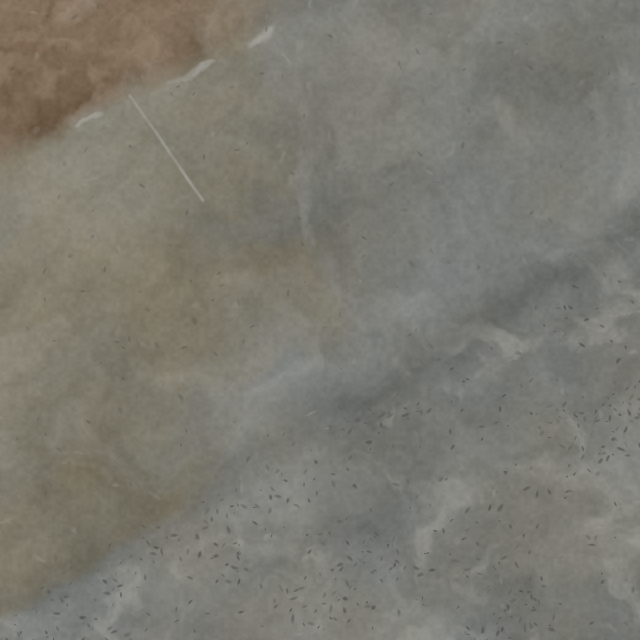
This texture is drawn by a Shadertoy shader. Its source:

```glsl
// Weathered grey-olive slate with a rusty chipped corner, a shaded diagonal fold, scratches and pits.
#define GREY vec3(0.468, 0.470, 0.450)
#define OLIVE vec3(0.488, 0.470, 0.412)
#define RUST vec3(0.475, 0.410, 0.345)
#define CHALK vec3(0.640, 0.635, 0.605)
#define PIT vec3(0.290, 0.290, 0.285)
#define CLOUD_CONTRAST 0.17
#define GRAIN_CONTRAST 0.050
#define FOLD_DEPTH 0.042
#define GRAIN_ANGLE 0.53
#define PIT_CELLS 85.0
#define FLECK_CELLS 48.0

float hash(vec2 p) {
    vec3 q = fract(p.xyx * vec3(0.1031, 0.1030, 0.0973));
    q += dot(q, q.yzx + 33.33);
    return fract((q.x + q.y) * q.z);
}

float noise(vec2 p) {
    vec2 cell = floor(p), f = fract(p);
    f = f * f * (3.0 - 2.0 * f);
    float low = mix(hash(cell), hash(cell + vec2(1, 0)), f.x);
    float high = mix(hash(cell + vec2(0, 1)), hash(cell + vec2(1, 1)), f.x);
    return mix(low, high, f.y);
}

mat2 rotation(float a) {
    return mat2(cos(a), -sin(a), sin(a), cos(a));
}

float fbm(vec2 p) {
    float sum = 0.0, weight = 0.5;
    for (int i = 0; i < 5; i++) {
        sum += weight * noise(p);
        p = rotation(0.6) * p * 2.03 + 17.3;
        weight *= 0.5;
    }
    return sum / 0.97;
}

float segmentDistance(vec2 p, vec2 a, vec2 b) {
    vec2 ab = b - a;
    return length(p - a - ab * clamp(dot(p - a, ab) / dot(ab, ab), 0.0, 1.0));
}

// Soft ellipses of random size and direction, one candidate per cell
float specks(vec2 p, float density, float seed) {
    float cover = 0.0;
    vec2 home = floor(p);
    for (int j = -1; j <= 1; j++)
    for (int i = -1; i <= 1; i++) {
        vec2 cell = home + vec2(i, j);
        vec2 id = cell + seed;
        vec2 center = cell + vec2(hash(id + 3.1), hash(id + 8.7));
        vec2 d = rotation(3.14 * hash(id + 5.3)) * (p - center);
        float size = mix(0.18, 0.48, hash(id + 12.9));
        float spot = 1.0 - smoothstep(0.25, 1.0, length(d * vec2(0.65, 1.4)) / size);
        float present = step(hash(id), density) * mix(0.35, 1.0, hash(id + 21.7));
        cover = max(cover, spot * present);
    }
    return cover;
}

void mainImage(out vec4 fragColor, in vec2 fragCoord) {
    vec2 uv = fragCoord / iResolution.xy;
    vec2 along = rotation(GRAIN_ANGLE) * uv;
    vec2 warp = vec2(fbm(uv * 9.0 + 4.0), fbm(uv * 9.0 + 31.0)) - 0.5;
    float clouds = fbm(along * vec2(4.0, 6.5) + warp * 0.8 + 9.0);
    float stains = fbm(along * vec2(3.2, 5.0) + warp + 52.0);
    float mottle = fbm(uv * 24.0 + warp * 3.0 + 70.0);

    // Signed heights above the fold and the chipped ridge
    float fold = uv.y - 0.04 - 0.60 * uv.x + 0.10 * warp.x;
    float ridge = uv.y - 0.755 - 0.44 * uv.x + 0.075 * warp.y + 0.02 * (mottle - 0.5);
    float lower = 1.0 - smoothstep(-0.07, 0.01, fold);

    // Olive stain above the fold and in the upper right corner
    float warmth = 0.85 * smoothstep(0.75, 0.1, uv.x) * (1.0 - lower)
                 + 0.55 * smoothstep(0.35, 0.0, length(uv - vec2(0.88, 1.0)));
    vec3 color = mix(GREY, OLIVE, smoothstep(0.25, 0.85, warmth + 1.5 * (stains - 0.5)));
    color += CLOUD_CONTRAST * (clouds - 0.5) + 0.07 * (mottle - 0.5);
    color += vec3(-0.4, 0.0, 0.5) * 0.07 * (fbm(uv * 7.0 + 90.0) - 0.5);
    color += 0.022 * lower;
    color -= FOLD_DEPTH * exp(-pow(fold / 0.042, 2.0)) * mix(0.5, 1.2, stains);

    // Rusty corner with rougher relief
    float corner = smoothstep(-0.012, 0.035, ridge) * smoothstep(0.52, 0.22, uv.x);
    vec3 rust = RUST + 0.30 * (fbm(along * vec2(13.0, 20.0) + warp * 4.0) - 0.5);
    rust += vec3(0.05, 0.0, -0.04) * (stains - 0.4);
    color = mix(color, rust, 0.88 * corner);
    color -= 0.045 * exp(-pow((ridge - 0.028) / 0.022, 2.0)) * smoothstep(0.5, 0.25, uv.x);

    // Broken pale lip, straight scratch and powdery patches
    float lip = 1.0 - smoothstep(0.001, 0.010, abs(ridge));
    lip *= smoothstep(0.46, 0.42, uv.x) * smoothstep(0.38, 0.68, noise(uv * 22.0 + 6.0));
    float line = segmentDistance(uv + 0.006 * warp, vec2(0.202, 0.850), vec2(0.316, 0.688));
    float scratch = (1.0 - smoothstep(0.0006, 0.0042, line)) * mix(0.35, 0.85, noise(uv * 40.0));
    float powder = smoothstep(0.56, 0.80, fbm(uv * 13.0 + warp * 2.0 + 140.0));
    powder *= 0.22 + 0.25 * lower;
    color = mix(color, CHALK, max(max(0.75 * lip, scratch), powder));

    // Clustered dark pits below the fold, sparse pale flecks everywhere
    float cluster = smoothstep(0.50, 0.72, fbm(along * vec2(7.0, 10.0) + 210.0));
    float pitDensity = 0.025 + lower * (0.04 + 0.40 * cluster);
    float pits = specks(uv * PIT_CELLS + warp * 3.0, pitDensity, 40.0);
    float flecks = specks(uv * FLECK_CELLS + warp * 4.0, 0.035, 130.0);
    color = mix(color, PIT, pits * mix(0.38, 0.65, lower));
    color = mix(color, CHALK, 0.30 * flecks);

    // Fine soft grain
    float grain = 0.6 * noise(uv * 130.0) + 0.4 * noise(uv * 240.0 + 11.0);
    color += GRAIN_CONTRAST * (grain - 0.5);
    fragColor = vec4(clamp(color, 0.0, 1.0), 1.0);
}
```
